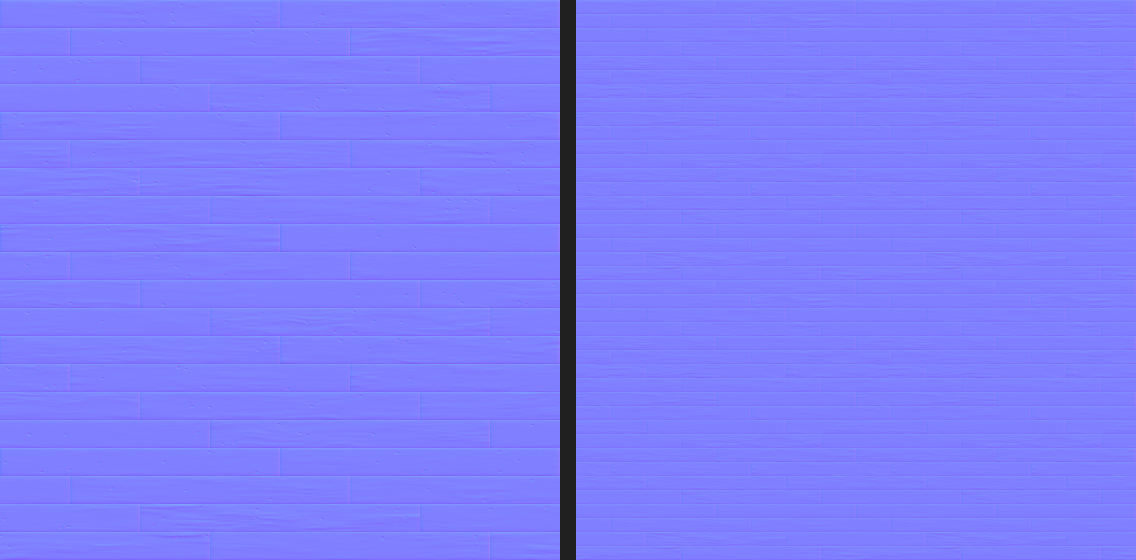
Left: one tile. Right: repeated 2 by 2.
Write a three.js fragment shader that draws this texture map.

```glsl
// Tangent-space normal map of staggered wooden planks with rounded edges and fine grain.
varying vec2 vUv;

const float ROWS = 20.0;
const float PLANKS_PER_ROW = 2.0;
const float STAGGER_STEPS = 4.0;
const vec2 PLANK_SIZE = vec2(1.0 / PLANKS_PER_ROW, 1.0 / ROWS);

float hash(vec2 p) {
  vec3 q = fract(p.xyx * 0.1031);
  q += dot(q, q.yzx + 33.33);
  return fract((q.x + q.y) * q.z);
}

float noise(vec2 p) {
  vec2 cell = floor(p);
  vec2 f = fract(p);
  f = f * f * (3.0 - 2.0 * f);
  float low = mix(hash(cell), hash(cell + vec2(1.0, 0.0)), f.x);
  float high = mix(hash(cell + vec2(0.0, 1.0)), hash(cell + 1.0), f.x);
  return mix(low, high, f.y);
}

// Sparse elongated nicks, at most one per cell.
float nicks(vec2 p, float seed) {
  vec2 q = p * 60.0 + seed;
  vec2 cell = floor(q);
  vec2 centre = 0.35 + 0.3 * vec2(hash(cell + 7.1), hash(cell + 19.7));
  vec2 offset = fract(q) - centre;
  offset.y += offset.x * (hash(cell + 3.3) - 0.5);
  float dent = 1.0 - smoothstep(0.0, 1.0, length(offset / vec2(0.3, 0.16)));
  return dent * step(0.955, hash(cell));
}

// Surface height of one plank: wavy fibres, faint roughness and nicks.
float woodHeight(vec2 p, float seed, float grainDepth) {
  float patchy = smoothstep(0.3, 0.85, noise(p * vec2(9.0, 45.0) + seed));
  vec2 q = p;
  q.y += 0.007 * noise(p * vec2(16.0, 35.0) + seed + 11.0);
  float fibres = 0.00022 * noise(q * vec2(26.0, 270.0) + seed)
               + 0.00032 * noise(q * vec2(12.0, 140.0) + seed + 37.0);
  float roughness = 0.00006 * noise(p * vec2(150.0, 210.0) + seed + 71.0);
  return fibres * grainDepth * (0.35 + 1.1 * patchy) + roughness
       - 0.0004 * nicks(p, seed);
}

vec2 woodSlope(vec2 p, float seed, float grainDepth) {
  vec2 e = vec2(0.0009, 0.0);
  float dx = woodHeight(p + e.xy, seed, grainDepth) - woodHeight(p - e.xy, seed, grainDepth);
  float dy = woodHeight(p + e.yx, seed, grainDepth) - woodHeight(p - e.yx, seed, grainDepth);
  return -vec2(dx, dy) / (2.0 * e.x);
}

// Tilt of a worn edge at distance d: a sharp lip plus a soft shoulder.
vec2 edgeTilt(vec2 d) {
  vec2 tilt = 0.19 * exp(-d / 0.0016) + 0.055 * exp(-d / 0.0055);
  return tilt * smoothstep(0.0, 0.0007, d);
}

void main() {
  // Rows count downward, each shifted a fraction of a plank to the right.
  float fromTop = (1.0 - vUv.y) * ROWS;
  float row = min(floor(fromTop), ROWS - 1.0);
  float shift = mod(row, STAGGER_STEPS) / STAGGER_STEPS * PLANK_SIZE.x;
  float along = fract(vUv.x - shift) * PLANKS_PER_ROW;
  vec2 plank = vec2(floor(along), row);
  vec2 local = vec2(fract(along), 1.0 - (fromTop - row)) * PLANK_SIZE;

  // Each plank has its own grain, depth and edge wear.
  float seed = floor(hash(plank + 5.0) * 400.0);
  float grainDepth = mix(0.3, 1.25, pow(hash(plank + 23.0), 1.5));
  vec2 wear = mix(vec2(0.55, 0.9), vec2(1.1, 1.15),
                  vec2(hash(plank + 41.0), hash(plank + 59.0)));

  vec2 slope = woodSlope(local, seed, grainDepth);
  slope += wear * (edgeTilt(PLANK_SIZE - local) - edgeTilt(local));

  vec3 normal = normalize(vec3(slope, 1.0));
  gl_FragColor = vec4(normal * 0.5 + 0.5, 1.0);
}
```
